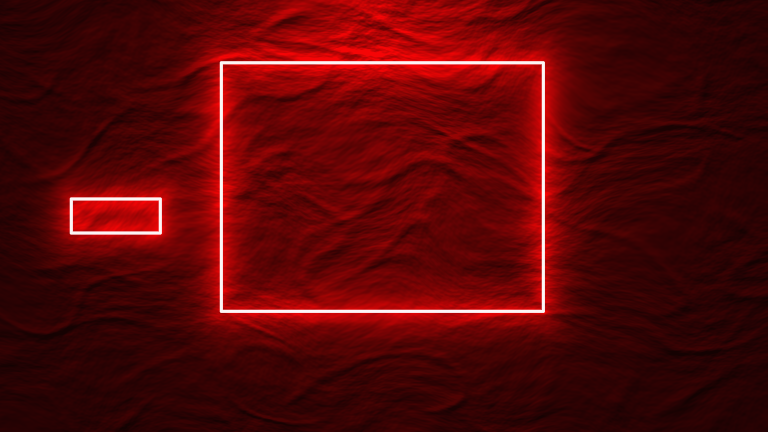
This background is drawn by a Shadertoy shader. Its source:

```glsl
#define FRAME_CENTER vec2(0.885, 0.567)
#define FRAME_HALF vec2(0.3727, 0.2876)
#define TAG_CENTER vec2(0.268, 0.500)
#define TAG_HALF vec2(0.1030, 0.0394)
#define TUBE_RADIUS 0.0037
#define GLOW_REACH 0.041
#define GLOW_POWER 0.54
#define LAMP_CENTER vec2(0.885, 1.03)
#define LAMP_SIZE vec2(0.29, 0.15)
#define RELIEF_STEP 0.003
#define GRAIN_HEIGHT 0.0042
#define FOLD_HEIGHT 0.0036

vec2 hashGradient(vec2 cell) {
    vec3 h = fract(cell.xyx * vec3(0.1031, 0.1030, 0.0973));
    h += dot(h, h.yzx + 33.33);
    float angle = 6.2832 * fract((h.x + h.y) * h.z);
    return vec2(cos(angle), sin(angle));
}

float gradientNoise(vec2 p) {
    vec2 i = floor(p), f = p - i;
    vec2 u = f * f * f * (f * (f * 6.0 - 15.0) + 10.0);
    vec2 e = vec2(1.0, 0.0);
    float a = dot(hashGradient(i), f);
    float b = dot(hashGradient(i + e), f - e);
    float c = dot(hashGradient(i + e.yx), f - e.yx);
    float d = dot(hashGradient(i + e.xx), f - e.xx);
    return mix(mix(a, b, u.x), mix(c, d, u.x), u.y);
}

// Plaster height: sparse thin folds over a fine, mostly level grain
float plasterHeight(vec2 p) {
    vec2 bend = vec2(gradientNoise(p * 3.5 + 5.0), gradientNoise(p * 3.5 + 17.0));
    vec2 q = p + 0.10 * bend;
    float height = 0.0;
    for (int k = 0; k < 3; k++) {
        float shift = float(k) * 23.7;
        float n = gradientNoise(q * vec2(3.2, 5.2) + shift);
        float presence = smoothstep(-0.25, 0.3, gradientNoise(p * 4.0 + shift + 9.0));
        height += FOLD_HEIGHT * presence * exp(-n * n / 0.0032);
    }
    vec2 g = q * vec2(11.0, 20.0);
    float amplitude = GRAIN_HEIGHT;
    for (int k = 0; k < 4; k++) {
        height += amplitude * gradientNoise(g);
        g = mat2(1.95, 0.35, -0.35, 1.95) * g + 7.3;
        amplitude *= 0.5;
    }
    return height;
}

float boxDistance(vec2 p, vec2 halfSize) {
    vec2 d = abs(p) - halfSize;
    return length(max(d, 0.0)) + min(max(d.x, d.y), 0.0);
}

float falloff(vec2 p, vec2 center, vec2 size) {
    vec2 q = (p - center) / size;
    return exp(-dot(q, q));
}

float neonGlow(float d) {
    return GLOW_POWER * exp(-pow(abs(d) / GLOW_REACH, 1.2));
}

void mainImage(out vec4 fragColor, in vec2 fragCoord) {
    vec2 p = fragCoord / iResolution.y;
    float pixel = 1.0 / iResolution.y;

    // Wall lit from above
    float light = 0.14 + 0.28 * falloff(p, vec2(0.86, 0.63), vec2(0.58, 0.48));
    light += 0.42 * falloff(p, LAMP_CENTER, LAMP_SIZE);

    // Slope of the plaster toward the lamp
    vec2 toLamp = normalize(vec2(-0.35, 1.0));
    float slope = (plasterHeight(p) - plasterHeight(p + toLamp * RELIEF_STEP)) / RELIEF_STEP;
    float relief = clamp(1.0 + 1.2 * slope, 0.5, 1.5);

    // Neon halos
    float frame = boxDistance(p - FRAME_CENTER, FRAME_HALF);
    float tag = boxDistance(p - TAG_CENTER, TAG_HALF);
    float halo = neonGlow(frame) + neonGlow(tag);
    halo += 0.2 * smoothstep(0.01, -0.02, tag);
    float red = light * relief + halo * mix(1.0, relief, 0.35);
    red = min(red, 0.96);
    vec3 color = vec3(red, 0.006 + 0.015 * red, 0.008 + 0.015 * red);

    // White tubes
    float tube = min(abs(frame), abs(tag)) - TUBE_RADIUS;
    color = mix(color, vec3(0.99, 0.96, 0.96), smoothstep(0.6 * pixel, -0.6 * pixel, tube));
    fragColor = vec4(color, 1.0);
}
```
